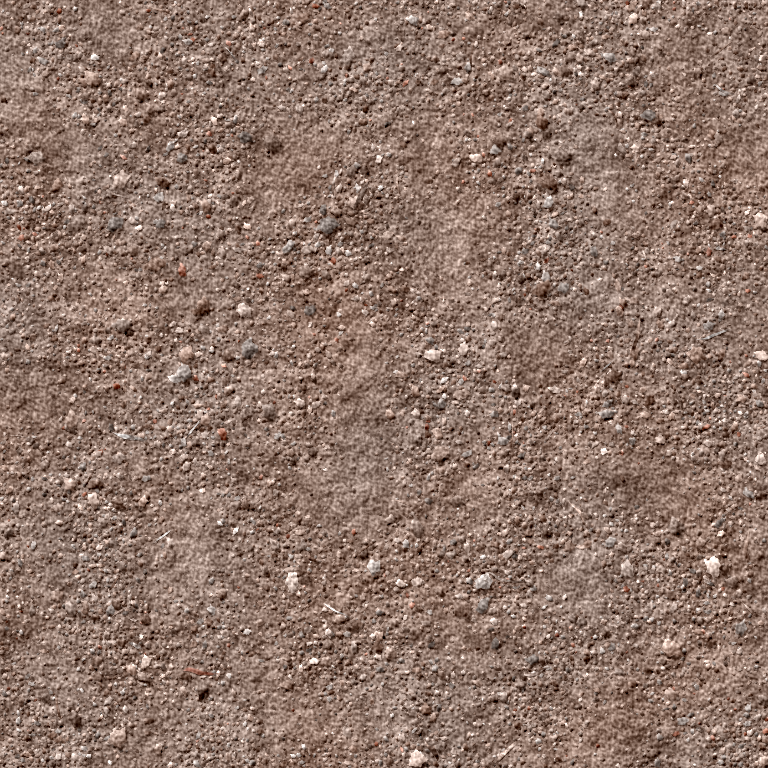
This texture is drawn by a Shadertoy shader. Its source:

```glsl
// Dry brown soil strewn with clumped grit, chipped pebbles and a few pale fibres.

#define SOIL_TONE 0.585
#define STONE_TONE 0.57
#define WARMTH vec3(0.0, -0.10, -0.15)
#define LIGHT vec2(-0.45, 0.89)
#define RELIEF 0.52
#define GRAIN 0.26
#define SHADOW 0.52
#define DOME 0.22
#define CLUMPING 1.7
#define PATCH_SCALE 9.0
#define CONTRAST 1.2
#define BALANCE -0.01

const float TAU = 6.2832;
const vec3 DARK = 0.18 + WARMTH * 0.9;

vec4 hash4(vec2 p) {
    vec4 q = fract(p.xyxy * vec4(0.1031, 0.1030, 0.0973, 0.1099));
    q += dot(q, q.wzxy + 33.33);
    return fract((q.xxyz + q.yzzw) * q.zywx);
}

mat2 rotation(float a) {
    return mat2(cos(a), sin(a), -sin(a), cos(a));
}

float cornerSlope(vec2 cell, vec2 offset) {
    float a = TAU * hash4(cell).x;
    return dot(vec2(cos(a), sin(a)), offset);
}

// Gradient noise, roughly -0.7 to 0.7
float noise(vec2 p) {
    vec2 i = floor(p), f = p - i;
    vec2 u = f * f * f * (f * (f * 6.0 - 15.0) + 10.0);
    vec2 e = vec2(1.0, 0.0);
    float low = mix(cornerSlope(i, f), cornerSlope(i + e, f - e), u.x);
    float high = mix(cornerSlope(i + e.yx, f - e.yx), cornerSlope(i + e.xx, f - e.xx), u.x);
    return mix(low, high, u.y);
}

float fbm(vec2 p) {
    float sum = 0.0, amp = 0.6;
    for (int i = 0; i < 4; i++) {
        sum += amp * noise(p);
        p = rotation(0.6) * p * 2.1 + 17.3;
        amp *= 0.64;
    }
    return sum;
}

// Five-sided outline with uneven corners; the edge is at 1
float chipped(vec2 q, vec4 r) {
    float dist = length(q) * 0.8;
    for (int k = 0; k < 5; k++) {
        float jitter = fract(r.x * 7.0 + r.y * float(k) * 3.7);
        float a = TAU * (float(k) + 0.6 * jitter) / 5.0;
        dist = max(dist, dot(q, vec2(cos(a), sin(a))) * 1.12);
    }
    return dist;
}

// Mostly brown stones, with some greyer, pale and brick-red ones
vec3 stoneColour(vec4 r, float lit) {
    float pale = 0.26 * pow(r.x, 7.0);
    float tone = STONE_TONE + 0.30 * (r.y - 0.5) + pale + DOME * lit;
    float warm = r.z < 0.14 ? 0.6 : mix(0.85, 1.2, r.w);
    vec3 red = vec3(0.06, -0.04, -0.06) * step(0.985, r.z);
    return tone + WARMTH * warm + red;
}

// One stone per cell at most; "slim" is the least width over length
void scatter(inout vec3 col, vec2 uv, float cells, float cover, float slim, float seed) {
    vec2 p = uv * cells;
    float pixel = cells / iResolution.y;
    for (int y = -1; y <= 1; y++)
    for (int x = -1; x <= 1; x++) {
        vec2 id = floor(p) + vec2(x, y);
        vec4 place = hash4(id + seed);
        vec4 look = hash4(id + seed + 71.7);
        float clump = CLUMPING * noise(id / cells * PATCH_SCALE + 5.3);
        if (place.w > cover * (1.0 + 1.6 * clump)) continue;

        vec2 d = p - id - mix(vec2(0.25), vec2(0.75), place.xy);
        float size = mix(0.22, 0.5, look.x * look.x);
        if (length(d) > 2.0 * size) continue;

        float width = slim * mix(1.0, 1.6, look.y);
        mat2 turn = rotation(TAU * place.z);
        vec2 stretch = size * vec2(1.0, width);
        float wobble = 0.35 * noise(d / size * 2.2 + place.xy * 40.0);
        float dist = chipped(turn * d / stretch, look) + wobble;
        vec2 shifted = d + LIGHT * 0.5 * size * width;
        float shadowDist = chipped(turn * shifted / stretch, look) + wobble;
        float soft = min(0.6 * pixel / (size * width), 0.85);

        col = mix(col, DARK, SHADOW * (1.0 - smoothstep(0.75, 1.25, shadowDist)));
        float mask = 1.0 - smoothstep(1.0 - soft, 1.0 + soft, dist);
        float lit = clamp(1.2 * dot(d / size, LIGHT), -1.0, 1.0);
        col = mix(col, stoneColour(hash4(id + seed + 19.1), lit), mask);
    }
}

void mainImage(out vec4 fragColor, in vec2 fragCoord) {
    vec2 uv = fragCoord / iResolution.y;

    // Bare soil: broad patches and smaller mottles
    float tone = SOIL_TONE + 0.13 * fbm(uv * PATCH_SCALE) + 0.12 * noise(uv * 26.0);
    vec3 col = tone + WARMTH * (1.0 + 0.25 * noise(uv * 6.0 + 31.0));

    // Grit to pebbles, fine to coarse
    scatter(col, uv, 150.0, 0.50, 0.60, 3.0);
    scatter(col, uv, 96.0, 0.42, 0.50, 113.0);
    scatter(col, uv, 60.0, 0.25, 0.50, 227.0);
    scatter(col, uv, 36.0, 0.12, 0.55, 331.0);

    // Pale fibres
    vec3 strewn = col;
    scatter(strewn, uv + 0.008 * noise(uv * 30.0), 22.0, 0.10, 0.09, 439.0);
    col = strewn + 0.5 * max(strewn - col, 0.0);

    // Lit crumbs and fine grain dust soil and stones alike
    vec2 ground = uv * 42.0;
    col += RELIEF * (fbm(ground) - fbm(ground + LIGHT * 0.15));
    col += GRAIN * noise(uv * 235.0);

    // Dark crevices between crumbs, and shaded hollows
    float crevice = smoothstep(0.16, 0.48, fbm(uv * 64.0 + 9.0));
    float hollow = smoothstep(0.12, 0.5, fbm(uv * 19.0 + 3.0));
    col = mix(col, DARK, 0.38 * crevice + 0.25 * hollow);

    vec3 middle = 0.54 + WARMTH;
    col = middle + (col - middle) * CONTRAST + BALANCE;
    fragColor = vec4(clamp(col, 0.0, 1.0), 1.0);
}
```
